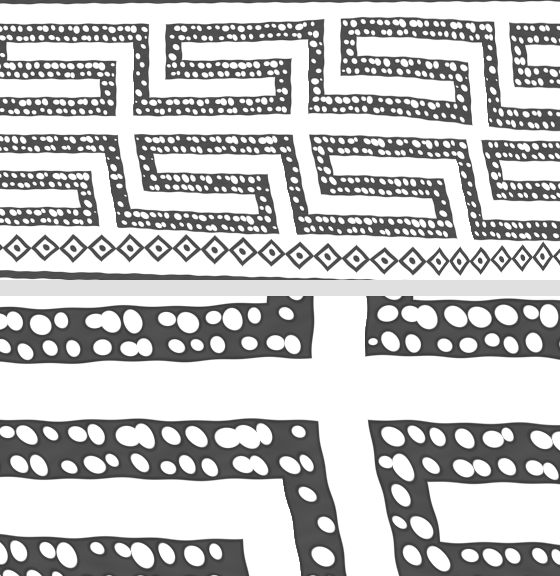
Top: the whole. Bottom: its middle third, enlarged.
Reproduce this pattern procedurally as a Shadertoy shader.

```glsl
// Two rows of a hand-inked stepped meander filled with pale seeds, over a chain of dotted
// diamonds. Each row is a folded union of boxes in gently bent coordinates; the seeds are
// jittered cells whose size is limited by their depth inside the band.

vec2 hash2(vec2 cell) {
    vec3 h = fract(cell.xyx * vec3(0.1031, 0.1030, 0.0973) + 0.17);
    h += dot(h, h.yzx + 33.33);
    return fract((h.xx + h.yz) * h.zy);
}

// Box from its lower to its upper corner.
float box(vec2 p, vec2 lo, vec2 hi) {
    vec2 d = abs(p - 0.5 * (lo + hi)) - 0.5 * (hi - lo);
    return length(max(d, 0.0)) + min(max(d.x, d.y), 0.0);
}

// Continuous meander, one bar thick, five bars tall, repeating every 9.5 bars.
float meander(vec2 q) {
    q.x = mod(q.x + 1.75, 9.5) - 1.75;
    float d = box(q, vec2(-1.75, 0.0), vec2(-0.92, 5.0));     // long riser
    d = min(d, box(q, vec2(-3.0, 0.0), vec2(-0.92, 1.0)));    // its upper corner
    d = min(d, box(q, vec2(0.0, 0.0), vec2(9.0, 1.0)));       // top bar
    d = min(d, box(q, vec2(0.0, 0.0), vec2(0.86, 3.0)));      // left return
    d = min(d, box(q, vec2(0.0, 2.0), vec2(6.8, 3.0)));       // middle bar
    d = min(d, box(q, vec2(5.94, 2.0), vec2(6.8, 5.0)));      // right return
    return min(d, box(q, vec2(-1.75, 4.0), vec2(6.8, 5.0)));  // bottom bar
}

// Signed distance to the nearest seed inside the band.
float seeds(vec2 q) {
    const vec2 size = vec2(0.44, 0.5);
    vec2 base = floor(q / size);
    float nearest = 1.0;
    for (int j = -1; j <= 1; j++)
    for (int i = -1; i <= 1; i++) {
        vec2 cell = base + vec2(i, j);
        vec2 rnd = hash2(cell + 40.0);
        vec2 center = (cell + 0.5 + (rnd - 0.5) * vec2(0.5, 0.22)) * size;
        center.x += 0.22 * (mod(cell.y, 2.0) - 0.5);
        float radius = min(mix(0.11, 0.21, rnd.y), -meander(center) - 0.075);
        if (radius > 0.045) {
            float turn = 0.3 + 1.2 * rnd.x;
            vec2 d = mat2(cos(turn), sin(turn), -sin(turn), cos(turn)) * (q - center);
            nearest = min(nearest, length(d * vec2(1.15, 0.88)) - radius);
        }
    }
    return nearest;
}

// Bends the canvas into bar units for the upper or lower row.
vec2 rowSpace(vec2 p, bool lower) {
    float top = lower ? 0.481 + 0.024 * smoothstep(1.0, 2.0, p.x)
                      : 0.086 - 0.024 * exp(-pow((p.x - 1.38) / 0.35, 2.0));
    float bar = lower ? 0.065 + 0.006 * smoothstep(0.2, 1.0, p.x)
                      : 0.0655 + 0.011 * smoothstep(0.9, 2.0, p.x);
    float shear = lower ? 0.15 + 0.05 * p.x : 0.1 * smoothstep(1.2, 1.9, p.x);
    float start = lower ? 0.479 : 0.592;
    float squeeze = 0.03 * smoothstep(1.6, 1.9, p.x);
    return vec2((p.x - start + squeeze - shear * (p.y - top)) / 0.0658, (p.y - top) / bar);
}

// Chain of outlined diamonds, packed tighter towards the right.
float diamonds(vec2 p) {
    float u = (p.x - 0.06) / 0.101 + 3.57 * max(p.x - 1.55, 0.0);
    float mid = 0.886 + 0.048 * smoothstep(0.55, 1.55, p.x) - 0.018 * smoothstep(1.6, 2.0, p.x);
    vec2 rnd = hash2(vec2(floor(u + 0.5), 7.0)) - 0.5;
    vec2 c = vec2(fract(u + 0.5) - 0.5, (p.y - mid) / 0.097);
    float outline = abs(abs(c.x) + abs(c.y) * (1.0 + 0.1 * rnd.x) - 0.43) - 0.085;
    vec2 dot0 = c - 0.06 * rnd;
    float pip = length(vec2(dot0.x - 0.35 * dot0.y, dot0.y * 0.9)) - 0.105;
    return min(outline * 0.07, pip * 0.095);
}

void mainImage(out vec4 fragColor, in vec2 fragCoord) {
    vec2 p = fragCoord / iResolution.y;
    p.y = 1.0 - p.y;
    float soft = 0.85 / iResolution.y;

    // Unsteady pen line
    vec2 hand = p + 0.0012 * (sin(p.yx * vec2(47.0, 39.0) + 1.3)
                            + 0.7 * sin(p.yx * vec2(113.0, 97.0) + p * 31.0));

    // Meander rows with seeds cut out
    bool lower = p.y > 0.452 + 0.028 * smoothstep(1.4, 2.0, p.x);
    vec2 q = rowSpace(hand, lower);
    if (lower) q.x += 190.0;
    float band = meander(q) * 0.066;
    float ink = max(band, -seeds(q) * 0.066);

    // Diamond chain and the two border strokes
    ink = min(ink, diamonds(hand));
    ink = min(ink, hand.y - 0.014 + 0.005 * p.x);
    ink = min(ink, abs(hand.y - 0.979 - 0.025 * p.x) - 0.013);

    // Charcoal ink, darker where it pools along edges
    float mottle = 0.012 * sin(p.x * 83.0 + 3.0 * sin(p.y * 71.0)) * sin(p.y * 131.0 + p.x * 29.0);
    float tone = mix(0.24, 0.31, smoothstep(0.001, 0.005, -ink)) + mottle;
    fragColor = vec4(vec3(mix(tone, 1.0, smoothstep(-soft, soft, ink))), 1.0);
}
```
